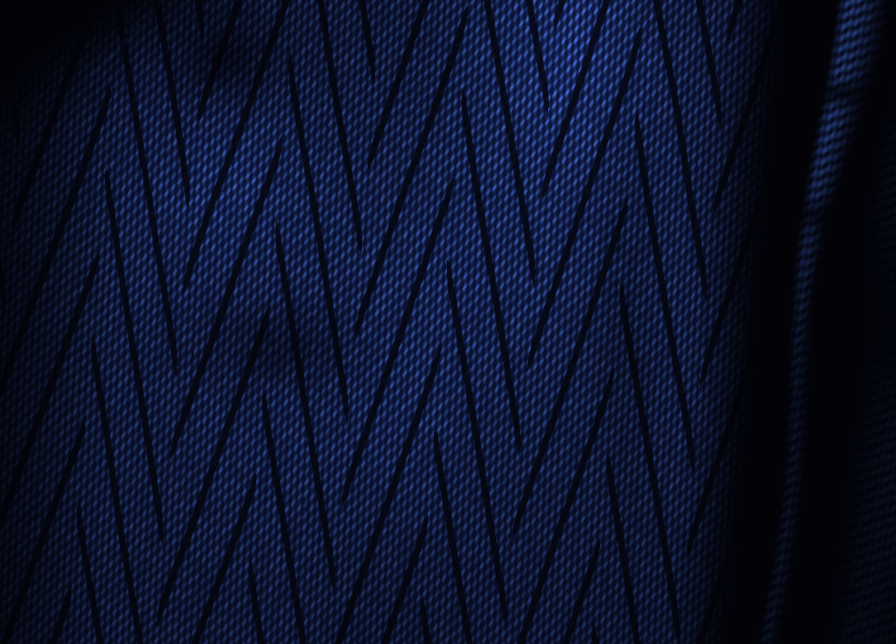
A Shadertoy shader for this texture:

```glsl
const vec3 SHADOW = vec3(0.006, 0.008, 0.026);
const vec3 GROUND = vec3(0.026, 0.046, 0.130);
const vec3 THREAD = vec3(0.140, 0.230, 0.455);
const vec3 GROOVE = vec3(0.010, 0.015, 0.035);
const float TAU = 6.28318;

float hash(vec2 p) {
    p = fract(p * vec2(0.1031, 0.1130));
    p += dot(p, p.yx + 33.33);
    return fract((p.x + p.y) * p.x * 7.13 + p.y * 3.7);
}

float noise(vec2 p) {
    vec2 i = floor(p), f = fract(p);
    f = f * f * (3.0 - 2.0 * f);
    vec2 e = vec2(0.0, 1.0);
    return mix(mix(hash(i), hash(i + e.yx), f.x),
               mix(hash(i + e.xy), hash(i + e.yy), f.x), f.y);
}

float blob(vec2 p, vec2 center, vec2 radius) {
    vec2 d = (p - center) / radius;
    return exp(-dot(d, d));
}

// Staggered upright strands that sway and catch light once per stitch
float knit(vec2 p, vec2 size, float sway) {
    vec2 q = p / size;
    float column = floor(q.x);
    q.y += 0.5 * mod(column, 2.0) + 0.16 * hash(vec2(column, 5.0));
    vec2 f = fract(q) - 0.5;
    float tone = 0.75 + 0.45 * hash(vec2(column, floor(q.y)) + 17.0);
    float d = abs(f.x + sway * sin(TAU * f.y));
    float glint = mix(0.22, 1.0, 0.5 + 0.5 * cos(TAU * f.y));
    return tone * glint * (1.0 - smoothstep(0.06, 0.46, d));
}

// Interleaved zigzag strokes: rising and falling halves sit half a step apart
float zigzag(vec2 p, vec2 period, float halfWidth, float blur) {
    float c = fract(p.x / period.x);
    float rise = 2.0 * abs(c - 0.5);
    float phase = p.y / period.y - 2.0 * rise - (c < 0.5 ? 0.52 : 0.02);
    float d = abs(fract(phase + 0.5) - 0.5) * period.x / 4.0;
    float tip = smoothstep(0.0, 0.04, min(rise, 1.0 - rise));
    float w = halfWidth * mix(0.6, 1.0, tip);
    return 1.0 - smoothstep(w - blur, w + blur, d);
}

// Soft light and creases over the main panel
float panelLight(vec2 p) {
    float light = 0.80 + 0.40 * (noise(p * vec2(5.0, 3.0) + 4.0) - 0.5);
    light += 0.50 * blob(p, vec2(0.37, 0.29), vec2(0.12, 0.15));
    light += 0.75 * blob(p, vec2(0.88, 0.06), vec2(0.14, 0.20));
    light += 0.32 * blob(p, vec2(0.72, 0.50), vec2(0.28, 0.32));
    light -= 0.55 * blob(p, vec2(0.35, 0.09), vec2(0.08, 0.07));
    light -= 0.48 * blob(p, vec2(0.44, 0.54), vec2(0.11, 0.06));
    light -= 0.28 * blob(p, vec2(0.97, 0.48), vec2(0.05, 0.30));
    light *= mix(0.22, 1.0, smoothstep(-0.02, 0.26, p.x + 0.08 * p.y));
    light *= smoothstep(0.08, 0.28, p.y + 0.60 * p.x);
    float edge = 1.235 - 0.09 * p.y;
    light *= 1.0 - smoothstep(edge - 0.13, edge, p.x);
    return light * mix(1.0, 0.82, smoothstep(0.65, 1.0, p.y));
}

// Lit rim of the folded cloth, fading into shade on its right
float foldLight(vec2 p) {
    float d = p.x - (1.295 - 0.115 * p.y + 0.010 * cos(p.y * 8.0));
    float width = mix(0.085, 0.035, smoothstep(0.0, 0.5, p.y));
    float rim = smoothstep(-0.008, 0.012, d) * (1.0 - smoothstep(0.2 * width, width, d));
    rim *= mix(1.1, 0.36, smoothstep(0.15, 0.65, p.y));
    rim *= 1.0 - 0.75 * blob(p, vec2(1.31, 0.145), vec2(0.06, 0.020));
    rim *= 1.0 - 0.75 * blob(p, vec2(1.28, 0.335), vec2(0.06, 0.022));
    return rim + 0.30 * smoothstep(0.08, 0.16, d) * noise(p * vec2(9.0, 4.0));
}

void mainImage(out vec4 fragColor, in vec2 fragCoord) {
    vec2 p = fragCoord / iResolution.y;
    p.y = 1.0 - p.y;
    float blur = max(0.0018, 0.7 / iResolution.y);

    // Cloth coordinates: leaning columns, rows that sag to the right
    float x = p.x - 0.18;
    float sag = 0.0036 + 0.35 * x - 0.166 * x * x;
    vec2 cloth = vec2(p.x + 0.08 * p.y - 0.0487, p.y - sag);
    cloth.x += 0.004 * (noise(p * 6.0) - 0.5);

    // Main panel
    vec2 weave = vec2(p.x + 0.05 * p.y, p.y + 0.012 * noise(p * 5.0));
    float stitch = knit(weave, vec2(0.0096, 0.0175), 0.13);
    vec3 panel = mix(GROUND, THREAD, stitch);
    float groove = zigzag(cloth, vec2(0.2717, 0.267), 0.0054, blur);
    panel = mix(panel, GROOVE, 0.92 * groove);

    // Short seam near the upper left corner
    float seam = 1.0 - smoothstep(0.003, 0.008, abs(p.x + 0.93 * p.y - 0.253));
    seam *= smoothstep(0.2, 0.5, abs(fract(p.y * 45.0) - 0.5) * 2.0);
    seam *= 1.0 - smoothstep(0.11, 0.14, p.y);
    panel += 0.22 * seam * THREAD;

    // Ribbed fold
    vec2 ribs = vec2(p.x + 0.15 * p.y, p.y + 0.35 * p.x);
    float rib = 0.5 + 0.5 * sin(TAU * ribs.y / 0.0165);
    float ribStitch = knit(ribs, vec2(0.0095, 0.0165), 0.1);
    vec3 fold = mix(GROUND * 0.5, THREAD, 0.55 * rib + 0.45 * ribStitch);

    vec3 color = SHADOW + panel * max(panelLight(p), 0.0) + fold * foldLight(p);
    fragColor = vec4(color, 1.0);
}
```
